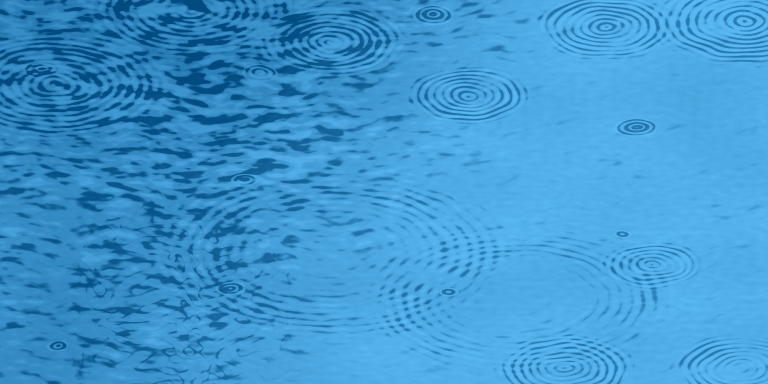
Give the GLSL for this texture, as a Shadertoy shader.

```glsl
const float TAU = 6.28318;
const vec3 DEEP_BLUE = vec3(0.02, 0.32, 0.53);
const vec3 SKY_BLUE = vec3(0.31, 0.67, 0.90);

vec2 hashGradient(vec2 cell) {
    vec2 k = vec2(dot(cell, vec2(127.1, 311.7)), dot(cell, vec2(269.5, 183.3)));
    return 2.0 * fract(sin(k) * 43758.55) - 1.0;
}

float gradientNoise(vec2 p) {
    vec2 i = floor(p), f = p - i;
    vec2 u = f * f * f * (f * (f * 6.0 - 15.0) + 10.0);
    vec2 e = vec2(1, 0);
    float a = dot(hashGradient(i), f);
    float b = dot(hashGradient(i + e.xy), f - e.xy);
    float c = dot(hashGradient(i + e.yx), f - e.yx);
    float d = dot(hashGradient(i + e.xx), f - e.xx);
    return mix(mix(a, b, u.x), mix(c, d, u.x), u.y);
}

// Concentric rings seen at a low angle; hollow fades the inner ones
float ripple(vec2 p, vec2 centre, float radius, float hollow, float broken) {
    float d = length((p - centre) * vec2(1.0, 2.1));
    float wavelength = 0.016 + 0.032 * radius;
    float edge = 1.0 - smoothstep(radius * 0.6, radius, d);
    float core = mix(1.0, smoothstep(0.1, 0.9, d / radius), hollow);
    return sin(TAU * (radius - d) / wavelength) * edge * core * broken;
}

float dropRipples(vec2 p, float broken) {
    float sum = 0.0;
    // Wide drops along the top
    for (int k = 0; k < 6; k++) {
        float i = float(k);
        vec2 c = vec2(0.14 + 0.36 * i, 0.87 + 0.12 * sin(1.92 * i - 0.87));
        sum += 1.05 * ripple(p, c, 0.26 + 0.08 * cos(i), 0.2, broken);
    }
    // Drops in the lower right
    for (int k = 0; k < 3; k++) {
        float i = float(k), lift = sin(1.57 * i);
        vec2 c = vec2(1.47 + 0.23 * i, 0.04 + 0.27 * lift);
        sum += 0.95 * ripple(p, c, 0.21 - 0.06 * lift, 0.4, broken);
    }
    // Old, spread-out swells
    for (int k = 0; k < 2; k++) {
        float i = float(k);
        vec2 c = vec2(0.86 + 0.49 * i, 0.34 - 0.12 * i);
        sum += 0.65 * ripple(p, c, 0.54 - 0.08 * i, 0.9, broken);
    }
    // Fresh small drops with dark centres
    for (int k = 0; k < 9; k++) {
        float i = float(k);
        vec2 c = fract(vec2(0.3, 0.25) + i * vec2(0.7549, 0.5698)) * vec2(2, 1);
        float radius = 0.05 + 0.018 * sin(i * 2.4);
        float d = length((p - c) * vec2(1.0, 2.1));
        sum += 0.8 * ripple(p, c, radius, 0.0, 1.0);
        sum += 0.8 * (1.0 - smoothstep(0.3 * radius, 0.8 * radius, d));
    }
    return sum;
}

// Long flat wavelets, tilting upward to the right
float windStreaks(vec2 p) {
    vec2 q = p;
    q.y -= 0.1 * (p.x - 0.6) * (p.x - 0.6);
    q.y += 0.035 * gradientNoise(p * 5.0);
    float wavelets = gradientNoise(q * vec2(11, 42)) + 0.7 * gradientNoise(q * vec2(22, 74) + 9.0);
    return wavelets + 0.3 * gradientNoise(q * vec2(45, 120) + 23.0);
}

// Thin wriggling lines where waves cross in the lower left
float crossingLines(vec2 p) {
    float zone = 1.0 - smoothstep(0.1, 0.42, length((p - vec2(0.47, 0.22)) * vec2(1.0, 0.9)));
    float n = gradientNoise(p * vec2(19, 34) + 1.6 * gradientNoise(p * 8.0));
    return zone * clamp((0.1 - abs(n)) * 7.0, 0.0, 0.7);
}

vec3 waterColour(vec2 p) {
    float patches = gradientNoise(p * vec2(3, 6) + 4.0);
    float across = p.x - 0.5 * (p.y - 0.4);
    float left = 1.0 - smoothstep(0.25, 1.3, across);

    // Reflected sky, darkest in the upper left
    float sky = mix(1.04, 0.68, left) + 0.14 * patches;
    sky -= 0.2 * left * smoothstep(0.4, 0.95, p.y);

    // Roughness, with a choppy band between the upper drops
    float band = exp(-12.0 * (p.x - 0.58) * (p.x - 0.58)) * smoothstep(0.3, 0.7, p.y);
    float chop = mix(0.4, 1.5, left) * mix(0.65, 1.1, p.y);
    chop = (chop + 0.8 * band) * (1.0 + 0.8 * patches);

    vec2 wobble = vec2(gradientNoise(p * vec2(11, 20)), gradientNoise(p * vec2(11, 20) + 31.0));
    float broken = clamp(0.85 + 1.2 * gradientNoise(p * vec2(9, 18) + 17.0), 0.15, 1.4);
    float streaks = windStreaks(p);
    float slope = dropRipples(p + 0.01 * wobble, broken);
    slope += 1.9 * chop * streaks + crossingLines(p);

    float shade = smoothstep(0.12, 0.85, slope);
    float glint = smoothstep(0.15, 1.1, -slope);
    float grain = gradientNoise(p * vec2(34, 90) + 51.0);
    float tone = sky - 0.6 * shade + 0.2 * glint + 0.11 * grain;
    return mix(DEEP_BLUE, SKY_BLUE, clamp(tone, -0.08, 1.14));
}

void mainImage(out vec4 fragColor, in vec2 fragCoord) {
    // Four samples per pixel keep the fine rings smooth
    vec3 colour = vec3(0);
    for (int s = 0; s < 4; s++) {
        vec2 offset = vec2(s % 2, s / 2) * 0.5 - 0.25;
        colour += 0.25 * waterColour((fragCoord + offset) / iResolution.y);
    }
    fragColor = vec4(colour, 1.0);
}
```
